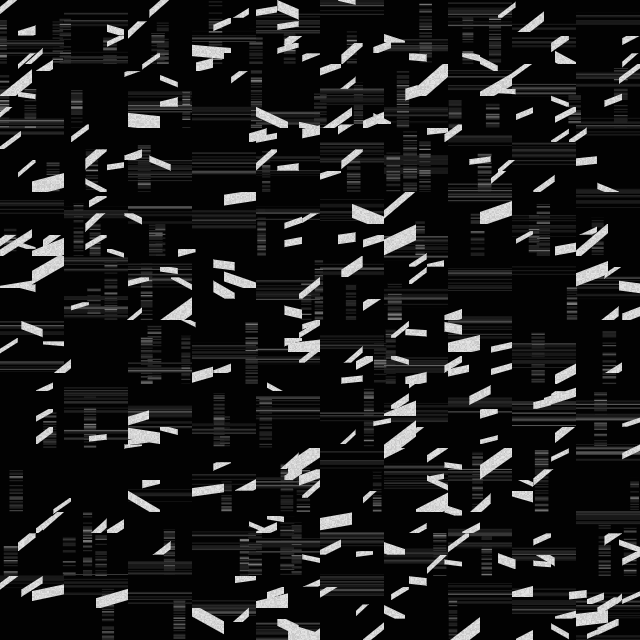
Give the GLSL for this pattern, as a Shadertoy shader.

```glsl
#define PATCH_CELLS 10.0
#define SCAN_ROWS 512.0
#define BAND_CHANCE 0.87
#define COLUMN_CHANCE 0.5
#define DARK_ROWS 0.43
#define SHARD_CHANCE 0.105
#define RISING_SHARE 0.76
#define GRAIN 0.12
#define BLACK vec3(0.006)
#define SHARD_WHITE vec3(0.84)

float hash(vec2 p, float seed) {
    vec3 q = fract(vec3(p.xyx + seed * 17.31) * vec3(0.1031, 0.1030, 0.0973));
    q += dot(q, q.yzx + 33.33);
    return fract((q.x + q.y) * q.z);
}

// Signed inside distance to pixel coverage
float coverage(float inside, float pixel) {
    return clamp(inside / pixel + 0.5, 0.0, 1.0);
}

// Brightness of one horizontal scan row: many dim, few bright
float rowLevel(float row, vec2 id, float seed) {
    float h = hash(vec2(row, id.x * 7.0 + id.y * 13.0), seed);
    return step(DARK_ROWS, h) * (0.085 + 0.3 * pow(h, 9.0));
}

// Scan rows, filtered across the nearest row boundary
float scanLines(float y, float pixel, vec2 id, float seed) {
    float t = y * SCAN_ROWS;
    float edge = floor(t + 0.5);
    float k = coverage(t - edge, pixel * SCAN_ROWS);
    return mix(rowLevel(edge - 1.0, id, seed), rowLevel(edge, id, seed), k);
}

// Wide patch of scan rows, one grid cell across
float bandPatch(vec2 uv, float pixel) {
    vec2 p = uv * PATCH_CELLS;
    p.y += hash(vec2(floor(p.x), 3.0), 1.0);
    vec2 id = floor(p);
    vec2 local = fract(p);
    float halfHeight = mix(0.08, 0.21, hash(id, 2.0));
    float center = mix(0.22, 0.78, hash(id, 3.0));
    float inside = (halfHeight - abs(local.y - center)) / PATCH_CELLS;
    float present = step(hash(id, 4.0), BAND_CHANCE);
    return present * coverage(inside, pixel) * scanLines(uv.y, pixel, id, 5.0);
}

// Narrow upright patch of slightly brighter scan rows
float columnPatch(vec2 uv, float pixel, float seed) {
    vec2 p = uv * PATCH_CELLS;
    p.x += hash(vec2(floor(p.y), 5.0), seed);
    vec2 id = floor(p);
    vec2 local = fract(p);
    float halfWidth = mix(0.05, 0.11, sqrt(hash(id, seed + 1.0)));
    float center = mix(0.12, 0.88, hash(id, seed + 2.0));
    float height = mix(0.45, 1.0, hash(id, seed + 3.0));
    float inside = min(halfWidth - abs(local.x - center), height - local.y);
    float present = step(hash(id, seed + 4.0), COLUMN_CHANCE);
    return present * coverage(inside / PATCH_CELLS, pixel)
         * 1.3 * scanLines(uv.y, pixel, id, seed + 5.0);
}

// Slanted bar with upright ends, clipped by its cell
float shard(vec2 uv, float pixel, float cells, float seed) {
    vec2 p = uv * cells;
    vec2 id = floor(p);
    vec2 local = fract(p) - 0.5;
    float steepness = hash(id, seed);
    float slope = hash(id, seed + 1.0) < RISING_SHARE
                ? mix(0.1, 0.95, steepness)
                : mix(-0.6, -0.05, steepness);
    float center = mix(-0.5, 0.5, hash(id, seed + 2.0));
    float halfThickness = mix(0.13, 0.28, pow(hash(id, seed + 3.0), 1.5));
    float bar = halfThickness - abs(local.y - center - slope * local.x);
    bar /= sqrt(1.0 + slope * slope);
    float cell = 0.5 - max(abs(local.x), abs(local.y));
    float present = step(hash(id, seed + 4.0), SHARD_CHANCE);
    return present * coverage(min(bar, cell) / cells, pixel);
}

void mainImage(out vec4 fragColor, in vec2 fragCoord) {
    vec2 uv = fragCoord / iResolution.y;
    float pixel = 1.0 / iResolution.y;

    // Dim scan-line patches
    float lines = bandPatch(uv, pixel);
    for (int i = 0; i < 2; i++)
        lines = max(lines, columnPatch(uv, pixel, 10.0 + 8.0 * float(i)));
    vec3 color = BLACK + lines;

    // White shards in three sizes
    float white = 0.0;
    for (int i = 0; i < 3; i++) {
        float cells = i == 0 ? 36.0 : i == 1 ? 30.0 : 20.0;
        white = max(white, shard(uv, pixel, cells, 30.0 + 9.0 * float(i)));
    }
    float grain = GRAIN * (hash(floor(uv * SCAN_ROWS), 70.0) - 0.5);
    color = mix(color, SHARD_WHITE + grain, white);

    fragColor = vec4(color, 1.0);
}
```
